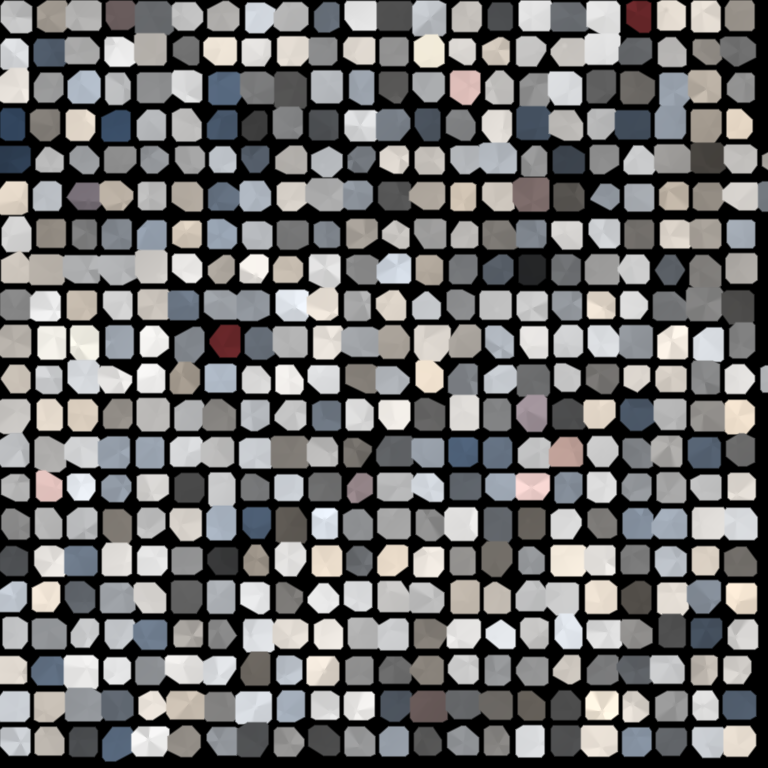
A WebGL 1 fragment shader for this pattern:

```glsl
precision highp float;
// Mosaic of chipped, faceted grey stones in 21 rows of 22 on black.

uniform vec2 u_resolution;

float hash(vec2 p, float salt) {
  vec3 q = fract(vec3(p, salt) * vec3(0.1031, 0.1137, 0.0973) + 0.137);
  q += dot(q, q.yzx + 33.33);
  return fract((q.x + q.y) * q.z);
}

// Position (x) and half gap (y) of the joint left of a stone.
vec2 sideJoint(vec2 id) {
  float shift = 0.14 * (hash(id, 1.0) - 0.5) + 0.12 * (hash(vec2(id.y), 2.0) - 0.5);
  float gap = hash(id, 3.0) < 0.2 ? -0.03 : 0.055 + 0.035 * hash(id, 4.0);
  return vec2(id.x + shift, gap);
}

// Position (x) and half gap (y) of the joint above a stone.
vec2 rowJoint(vec2 id) {
  float shift = 0.07 * (hash(id, 5.0) - 0.5) + 0.08 * (hash(vec2(id.y), 6.0) - 0.5);
  float gap = hash(id, 7.0) < 0.08 ? -0.03 : 0.06 + 0.03 * hash(id, 8.0);
  return vec2(id.y + shift, gap + 0.05 * pow(hash(vec2(id.y), 9.0), 3.0));
}

// Signed distance to a box whose four corners are cut at random slopes.
float stoneDistance(vec2 p, vec2 id) {
  vec2 left = sideJoint(id), right = sideJoint(id + vec2(1.0, 0.0));
  vec2 top = rowJoint(id), bottom = rowJoint(id + vec2(0.0, 1.0));
  vec2 low = p - vec2(left.x + left.y, top.x + top.y);
  vec2 high = vec2(right.x - right.y, bottom.x - bottom.y) - p;
  vec2 inset = min(low, high);
  float d = -min(inset.x, inset.y);
  for (int i = 0; i < 4; i++) {
    float k = float(i);
    vec2 corner = vec2(mod(k, 2.0) < 0.5 ? low.x : high.x, k < 1.5 ? low.y : high.y);
    float cut = 0.07 + 0.27 * pow(hash(id, 10.0 + k), 2.5);
    vec2 slope = normalize(vec2(mix(0.45, 1.5, hash(id, 15.0 + k)), 1.0));
    d = max(d, cut * 0.75 - dot(corner, slope));
  }
  return d;
}

// Mostly pale greys, with slate blue, warm white and rare dark red.
vec3 stoneColor(vec2 id) {
  float tone = 0.91 - 0.62 * pow(hash(id, 20.0), 1.5);
  vec2 toPale = (id - vec2(5.0, 10.0)) / vec2(7.0, 3.5);
  tone += 0.12 * exp(-dot(toPale, toPale)) * (1.0 - tone) / 0.4;
  tone -= 0.1 * exp(-pow((id.y - 4.5) / 2.0, 2.0));
  tone -= 0.2 * step(0.975, hash(id, 21.0));
  float warmth = hash(id, 22.0) - 0.5 + 0.5 * (tone - 0.68);
  vec3 tint = vec3(0.09, 0.01, -0.09) * warmth * abs(warmth) * 2.2;
  vec3 color = vec3(tone) + tint;
  float rare = hash(id, 23.0);
  if (rare > 0.994) color = vec3(0.40, 0.15, 0.16);
  else if (rare > 0.98) color *= vec3(1.08, 0.93, 0.91);
  return clamp(color, 0.06, 0.94);
}

// Flat shades fanned around an off-centre hub.
float facets(vec2 p, vec2 id) {
  vec2 hub = id + 0.3 + 0.4 * vec2(hash(id, 24.0), hash(id, 25.0));
  vec2 q = p - hub;
  float turn = (atan(q.y, q.x + 0.0001) / 6.28318 + 0.5) * 6.0 + hash(id, 26.0);
  float sector = floor(turn);
  float here = hash(id, 30.0 + mod(sector, 6.0));
  float next = hash(id, 30.0 + mod(sector + 1.0, 6.0));
  float shade = mix(here, next, smoothstep(0.65, 1.0, fract(turn))) - 0.5;
  float strength = 0.04 + 0.16 * pow(hash(id, 27.0), 2.0);
  return 1.0 + strength * shade * smoothstep(0.0, 0.12, length(q))
       + 0.07 * (hash(id, 28.0) - 0.5) * (q.x + q.y);
}

void main() {
  vec2 uv = gl_FragCoord.xy / u_resolution;
  vec2 p = vec2(uv.x, 1.0 - uv.y) * vec2(22.2, 21.13) + vec2(0.09, 0.08);
  float soft = max(0.035, 22.0 / u_resolution.y);
  vec3 color = vec3(0.0);

  // Neighbours are included because joints stray over cell borders.
  for (int j = -1; j <= 1; j++) {
    for (int i = -1; i <= 1; i++) {
      vec2 id = floor(p) + vec2(float(i), float(j));
      // The last column is ragged: a few rows run on past it.
      float columns = 22.0 + step(0.8, hash(vec2(id.y), 29.0));
      if (id.x >= columns || id.y < 0.0 || id.y > 20.5) continue;
      float cover = 1.0 - smoothstep(-soft, soft, stoneDistance(p, id));
      color = mix(color, stoneColor(id) * facets(p, id), cover);
    }
  }
  gl_FragColor = vec4(color, 1.0);
}
```
